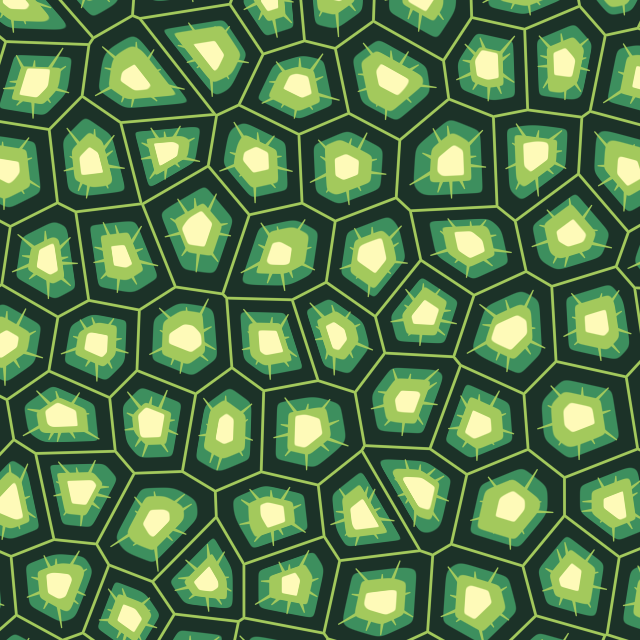
Give the GLSL for this pattern, as a WebGL 2 fragment shader.

```glsl
#version 300 es
precision highp float;

uniform vec2 u_resolution;
out vec4 outColor;

const float TAU = 6.2831853;
const float CELLS = 7.3;
const float SPOKES = 10.0;
const float LINE_WIDTH = 0.016;
const int SIDES = 12;
const int RAYS = 8;

const vec3 DARK = vec3(0.11, 0.195, 0.155);
const vec3 GREEN = vec3(0.24, 0.56, 0.37);
const vec3 LIME = vec3(0.64, 0.79, 0.36);
const vec3 CREAM = vec3(0.995, 0.98, 0.72);

// Integer hash, two values in 0..1
vec2 hash2(ivec2 key) {
    const uint MULTIPLIER = 1664525u;
    uvec2 v = uvec2(key) * MULTIPLIER + 12345u;
    v.x += v.y * MULTIPLIER;
    v.y += v.x * MULTIPLIER;
    v ^= v >> 16u;
    v.x += v.y * MULTIPLIER;
    v.y += v.x * MULTIPLIER;
    return vec2(v >> 16u) / 65535.0;
}

// Jittered site on a grid with staggered rows
float stagger(int row) { return 0.5 * float(row & 1); }

vec2 sitePosition(ivec2 cell) {
    return vec2(cell) + vec2(stagger(cell.y), 0.0) + 0.5 + 0.6 * (hash2(cell) - 0.5);
}

ivec2 nearestCell(vec2 p) {
    ivec2 best = ivec2(0);
    float bestDistance = 1e3;
    for (int i = 0; i < 9; i++) {
        int row = int(floor(p.y)) + i / 3 - 1;
        ivec2 cell = ivec2(int(floor(p.x - stagger(row))) + i % 3 - 1, row);
        vec2 offset = p - sitePosition(cell);
        float d = dot(offset, offset);
        if (d < bestDistance) { bestDistance = d; best = cell; }
    }
    return best;
}

// Four cells in each adjacent row, two beside, two a double row away
ivec2 neighbourOffset(int i, int row) {
    if (i < 8) return ivec2(i % 4 - 2 + (row & 1), i < 4 ? -1 : 1);
    int way = 2 * (i & 1) - 1;
    return i < 10 ? ivec2(way, 0) : ivec2(0, 2 * way);
}

// Distance to the wall along dir; a side is the set where dot(p, side) = 1
float wallDistance(vec2 sides[SIDES], vec2 dir) {
    float nearness = 0.2;
    for (int i = 0; i < SIDES; i++) nearness = max(nearness, dot(dir, sides[i]));
    return 1.0 / nearness;
}

// Centre of mass of the cell, summed over wedges
vec2 cellMiddle(vec2 sides[SIDES]) {
    const float DIAGONAL = 0.70711;
    vec2 moment = vec2(0.0), dir = vec2(1.0, 0.0);
    float area = 0.0;
    for (int i = 0; i < RAYS; i++) {
        float reach = wallDistance(sides, dir);
        moment += dir * reach * reach * reach / 3.0;
        area += reach * reach / 2.0;
        dir = DIAGONAL * vec2(dir.x - dir.y, dir.x + dir.y);
    }
    return moment / area;
}

// Three nested polygons: 0 at the middle, 1 at the wall, with soft corners
vec3 polygonRatios(vec2 sides[SIDES], vec2 p, ivec2 seed) {
    vec3 total = vec3(1e-16);
    for (int i = 0; i < SIDES; i++) {
        vec2 wobble = vec2(0.3, 0.45) * (hash2(seed + ivec2(i, 7 * i)) - 0.5);
        vec3 ratio = max(dot(p, sides[i]), 0.0) * vec3(1.0, 1.0 + wobble);
        for (int k = 0; k < 4; k++) ratio *= ratio;
        total += ratio;
    }
    return pow(total, vec3(1.0 / 16.0));
}

float inside(float value, float limit, float blur) {
    return 1.0 - smoothstep(limit - blur, limit + blur, value);
}

// Signed distance to a tapered stroke
float stroke(vec2 p, vec2 root, vec2 tip, float rootWidth, float tipWidth) {
    vec2 axis = tip - root;
    float t = clamp(dot(p - root, axis) / dot(axis, axis), 0.0, 1.0);
    return length(p - root - axis * t) - mix(rootWidth, tipWidth, t);
}

vec2 direction(float angle) { return vec2(cos(angle), sin(angle)); }

// One spoke per sector, alternating long and short
float spoke(vec2 sides[SIDES], vec2 p, ivec2 seed) {
    float sector = floor((atan(p.y, p.x + 1e-6) / TAU + 0.5) * SPOKES);
    vec2 rnd = hash2(seed + ivec2(13, 5) * int(sector) + 29);
    float angle = TAU * ((sector + 0.25 + 0.5 * rnd.x) / SPOKES - 0.5);
    float reach = wallDistance(sides, direction(angle));
    float end = mod(sector, 2.0) < 0.5 ? mix(0.66, 0.82, rnd.y) : mix(0.54, 0.62, rnd.y);
    vec2 root = direction(angle) * reach * 0.36;
    vec2 tip = direction(angle + 0.2 * (rnd.y - 0.5)) * reach * end;
    return stroke(p, root, tip, 0.021, 0.007);
}

void main() {
    vec2 position = CELLS * gl_FragCoord.xy / u_resolution.y;
    float blur = 0.7 * CELLS / u_resolution.y;
    ivec2 cell = nearestCell(position), seed = cell * ivec2(131, 197);
    vec2 site = sitePosition(cell), p = position - site;
    // Sides of the cell and the distance to the nearest
    vec2 sides[SIDES];
    float wall = 1.0;
    for (int i = 0; i < SIDES; i++) {
        vec2 toward = sitePosition(cell + neighbourOffset(i, cell.y)) - site;
        sides[i] = 2.0 * toward / dot(toward, toward);
        wall = min(wall, (1.0 - dot(p, sides[i])) / length(sides[i]));
    }
    vec3 color = mix(DARK, LIME, inside(wall, LINE_WIDTH, blur));
    outColor = vec4(color, 1.0);
    if (wall < LINE_WIDTH + blur) return;
    // Move the origin to the middle of the cell
    vec2 middle = cellMiddle(sides);
    for (int i = 0; i < SIDES; i++) sides[i] /= 1.0 - dot(middle, sides[i]);
    p -= middle;
    // Green plate, spokes, lime plate, cream core
    vec3 ratios = polygonRatios(sides, p, seed);
    vec2 size = hash2(seed + 71);
    color = mix(color, GREEN, inside(ratios.x, 0.69, 2.0 * blur));
    color = mix(color, LIME, inside(spoke(sides, p, seed), 0.0, blur));
    color = mix(color, LIME, inside(ratios.y, mix(0.44, 0.51, size.x), 2.0 * blur));
    color = mix(color, CREAM, inside(ratios.z, mix(0.23, 0.30, size.y), 2.0 * blur));
    outColor = vec4(color, 1.0);
}
```
